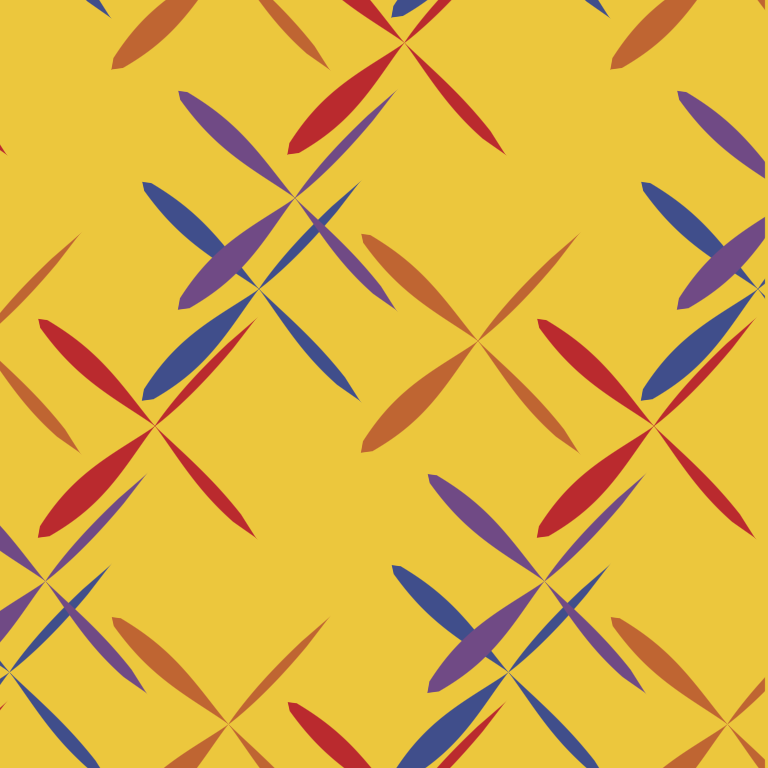
A three.js fragment shader for this pattern:

```glsl
// Four-petalled crosses in four colours on a yellow ground, set in a half-step brick lattice.
// Each petal is a tapered blade around an axis; every point is folded to its nearest
// lattice site, so each colour is drawn once per pixel.

varying vec2 vUv;

const float PI = 3.14159265;
const float EDGE = 0.001;                  // half width of edge smoothing
const vec2 PITCH = vec2(0.6497, 0.4990);   // repeat across, row height
const float ROW_SHIFT = 0.5;               // sideways step per row, in repeats
const float RIGHT_END = 0.9961;            // bare ground beyond this

const vec3 GROUND = vec3(0.925, 0.780, 0.240);
const vec3 ORANGE = vec3(0.750, 0.395, 0.195);
const vec3 RED    = vec3(0.730, 0.165, 0.180);
const vec3 BLUE   = vec3(0.250, 0.305, 0.545);
const vec3 PURPLE = vec3(0.440, 0.290, 0.520);

const vec2 ORANGE_AT = vec2(0.6224, 0.5560);
const vec2 RED_AT    = vec2(0.2018, 0.4453);
const vec2 BLUE_AT   = vec2(0.3372, 0.6237);
const vec2 PURPLE_AT = vec2(0.3841, 0.7422);

// Petal tips measured from the centre of the cross
const vec2 TIP_SW = vec2(-0.1525, -0.1455);
const vec2 TIP_NW = vec2(-0.1520,  0.1395);
const vec2 TIP_NE = vec2( 0.1305,  0.1385);
const vec2 TIP_SE = vec2( 0.1318, -0.1450);

// Petal shapes: half width, fullness exponent, end-cap slope, sideways bow
const vec4 SHAPE_SW = vec4(0.0182, 1.15, 0.73,  0.0);
const vec4 SHAPE_NW = vec4(0.0148, 1.15, 0.70,  0.0);
const vec4 SHAPE_NE = vec4(0.0064, 0.80, 0.10,  0.0);
const vec4 SHAPE_SE = vec4(0.0090, 1.15, 0.20, -0.0020);
const float OVERRUN = 1.1;                 // the curve runs past the cut tip

// Offset from the nearest lattice site
vec2 toSite(vec2 p, vec2 site) {
  vec2 q = p - site;
  float row = floor(q.y / PITCH.y + 0.5);
  q -= row * vec2(ROW_SHIFT * PITCH.x, PITCH.y);
  q.x -= PITCH.x * floor(q.x / PITCH.x + 0.5);
  return q;
}

// Approximate signed distance to one petal
float petal(vec2 q, vec2 tip, vec4 shape) {
  float len = length(tip);
  vec2 axis = tip / len;
  float along = dot(q, axis);
  float across = dot(q, vec2(-axis.y, axis.x));
  float t = clamp(along / len, 0.0, 1.0);
  float bulge = sin(PI * pow(t / OVERRUN, shape.y));
  float halfWidth = min(shape.x * bulge, shape.z * (len - along));
  halfWidth = min(halfWidth, along);
  return abs(across - shape.w * bulge) - halfWidth;
}

// Coverage of the repeated cross
float crossMask(vec2 p, vec2 site) {
  vec2 q = toSite(p, site);
  float d = petal(q, TIP_SW, SHAPE_SW);
  d = min(d, petal(q, TIP_NW, SHAPE_NW));
  d = min(d, petal(q, TIP_NE, SHAPE_NE));
  d = min(d, petal(q, TIP_SE, SHAPE_SE));
  return 1.0 - smoothstep(-EDGE, EDGE, d);
}

void main() {
  // Layers from back to front
  vec3 color = GROUND;
  color = mix(color, ORANGE, crossMask(vUv, ORANGE_AT));
  color = mix(color, RED, crossMask(vUv, RED_AT));
  color = mix(color, BLUE, crossMask(vUv, BLUE_AT));
  color = mix(color, PURPLE, crossMask(vUv, PURPLE_AT));

  // Bare strip along the right side
  color = mix(color, GROUND, smoothstep(RIGHT_END - EDGE, RIGHT_END + EDGE, vUv.x));
  gl_FragColor = vec4(color, 1.0);
}
```
